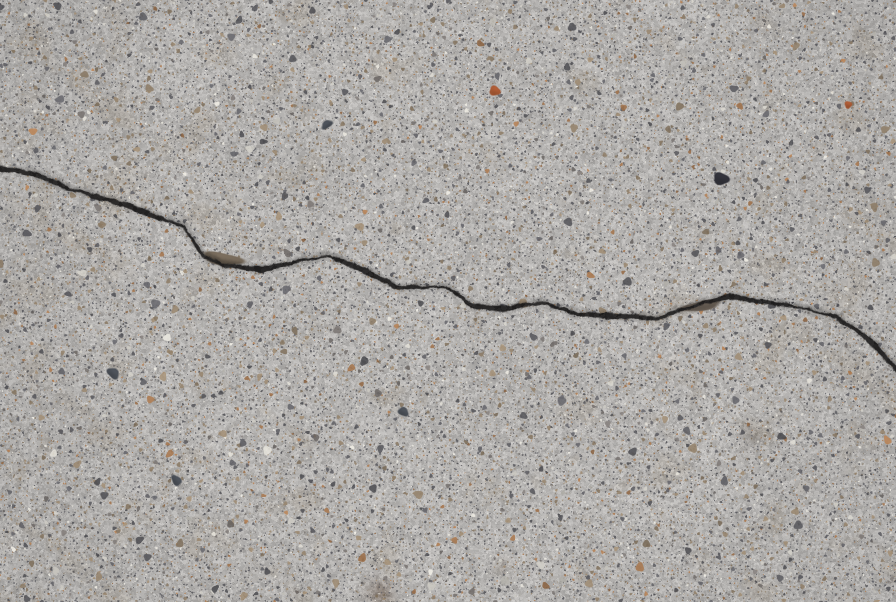
A Shadertoy shader for this texture:

```glsl
// Pale concrete with scattered pebbles, split by a thin dark crack.

// Crack path from left to right, in units of canvas height
const vec2 crackPath[23] = vec2[23](
    vec2(-.01, .722), vec2(.058, .711), vec2(.116, .686), vec2(.213, .657),
    vec2(.304, .624), vec2(.337, .575), vec2(.368, .561), vec2(.436, .553),
    vec2(.543, .575), vec2(.605, .550), vec2(.659, .523), vec2(.742, .524),
    vec2(.785, .492), vec2(.833, .486), vec2(.901, .496), vec2(.959, .479),
    vec2(1.095, .471), vec2(1.134, .486), vec2(1.211, .507), vec2(1.337, .488),
    vec2(1.391, .473), vec2(1.444, .436), vec2(1.495, .378));

vec3 hash3(vec2 p) {
    vec3 q = fract(vec3(p.xyx) * vec3(.1031, .1030, .0973));
    q += dot(q, q.yxz + 33.33);
    return fract((q.xxy + q.yzz) * q.zyx);
}

mat2 rotation(float a) {
    float c = cos(a), s = sin(a);
    return mat2(c, s, -s, c);
}

// Random shade of the nearest cell, with its distance
vec2 cellular(vec2 p) {
    vec2 cell = floor(p), nearest = vec2(0., 9.);
    for (int j = -1; j <= 1; j++)
    for (int i = -1; i <= 1; i++) {
        vec2 id = cell + vec2(i, j);
        vec3 h = hash3(id + 71.);
        float d = length(id + h.xy - p);
        if (d < nearest.y) nearest = vec2(h.z, d);
    }
    return nearest;
}

// Slow, uneven waves for stains
float waves(vec2 p) {
    float sum = 0., amp = .5;
    for (int i = 0; i < 5; i++) {
        sum += amp * sin(p.x + 1.7 * sin(p.y)) * cos(p.y + 1.3 * sin(p.x * .8));
        p = rotation(1.1) * p * 1.9 + 3.7;
        amp *= .6;
    }
    return sum;
}

vec3 stoneColor(float pick, float shade) {
    vec3 c = vec3(.35, .35, .37);
    if (pick > .40) c = vec3(.57, .50, .41);
    if (pick > .68) c = vec3(.47, .45, .44);
    if (pick > .80) c = vec3(.64, .45, .29);
    if (pick > .87) c = vec3(.84, .83, .80);
    return c * (.8 + .35 * shade);
}

// One jittered, slightly angular stone in some cells of a turned grid
vec3 scatterStones(vec3 col, vec2 p, float scale, float chance, float px) {
    vec2 g = rotation(scale * .37) * p * scale + scale;
    vec2 id = floor(g);
    vec3 h = hash3(id), k = hash3(id + 137.);
    float radius = mix(.11, .26, h.z * h.z);
    vec2 q = rotation(k.x * 6.28) * (fract(g) - .3 - .4 * h.xy);
    q.y *= 1. + .6 * k.y;
    float angle = atan(q.y, q.x);
    float d = length(q) - radius * (1. + .13 * sin(angle * 3. + k.z * 9.));
    float cover = smoothstep(.8, -.8, d / (scale * px)) * step(k.z, chance);
    return mix(col, stoneColor(fract(k.x * 7. + k.y), h.x), cover * .85);
}

// Single larger pebble
vec3 pebble(vec3 col, vec2 p, vec2 size, float tilt, vec3 tint, float px) {
    vec2 q = rotation(tilt) * p / size;
    float d = length(q) - 1. - .12 * sin(3. * atan(q.y, q.x) + tilt * 5.);
    tint *= .95 + .2 * q.y * smoothstep(1.4, 0., length(q));
    return mix(col, tint, smoothstep(px, -px, d * min(size.x, size.y)));
}

void mainImage(out vec4 fragColor, in vec2 fragCoord) {
    float px = 1. / iResolution.y;
    vec2 p = fragCoord * px;

    // Cement with broad stains and fine grain
    float stain = waves(p * 9.);
    vec3 col = vec3(.715, .708, .70) + .016 * stain;
    col -= vec3(.025, .035, .05) * smoothstep(.15, .75, waves(p * 23. + 5.));
    vec2 grain = cellular(p * 150.), grit = cellular(p * 260. + 40.);
    col += .10 * (grain.x - .5) + .10 * (grit.x - .5);
    col -= .09 * smoothstep(.78, 1., grain.x) * smoothstep(.6, .1, grain.y);
    col *= 1. - .05 * smoothstep(.45, .95, length(p - vec2(.744, .5)));

    // Brown blotches near the lower edge and on the right
    float ragged = .6 + .5 * waves(p * 70.);
    col -= vec3(.20, .24, .27) * ragged * exp(-dot(p - vec2(.63, .015), p - vec2(.63, .015)) / .0006);
    col -= vec3(.12, .13, .14) * ragged * exp(-dot(p - vec2(1.25, .27), p - vec2(1.25, .27)) / .0006);
    col -= vec3(.12, .14, .16) * ragged * exp(-dot(p - vec2(.835, .055), p - vec2(.835, .055)) / .0003);

    // Aggregate, fine to coarse
    col = scatterStones(col, p, 170., .48, px);
    col = scatterStones(col, p, 104., .55, px);
    col = scatterStones(col, p, 61., .45, px);
    col = scatterStones(col, p, 33., .27, px);

    // Standout pebbles
    vec3 slate = vec3(.30, .32, .35), rust = vec3(.68, .36, .21);
    col = pebble(col, p - vec2(1.198, .703), vec2(.013, .010), .2, vec3(.20, .20, .23), px);
    col = pebble(col, p - vec2(.543, .793), vec2(.010, .006), -.6, slate, px);
    col = pebble(col, p - vec2(.188, .380), vec2(.011, .008), .7, slate, px);
    col = pebble(col, p - vec2(.670, .316), vec2(.009, .007), .5, slate, px);
    col = pebble(col, p - vec2(.293, .202), vec2(.010, .007), .9, slate, px);
    col = pebble(col, p - vec2(.822, .849), vec2(.009, .008), .3, rust, px);
    col = pebble(col, p - vec2(1.409, .826), vec2(.006), .1, rust, px);

    // Distance to the crack, roughened by small waves
    vec2 w = p + .0028 * vec2(waves(p.yx * 80.), waves(p * 95. + 2.));
    float d = 9., side = 0.;
    for (int i = 0; i < 22; i++) {
        vec2 a = crackPath[i], ab = crackPath[i + 1] - a;
        vec2 off = w - a - ab * clamp(dot(w - a, ab) / dot(ab, ab), 0., 1.);
        if (length(off) < d) { d = length(off); side = off.y; }
    }

    // Broken chips, worn lips, then the dark gap
    col = pebble(col, p - vec2(.370, .570), vec2(.034, .010), .16, vec3(.47, .42, .36), px);
    col = pebble(col, p - vec2(1.165, .492), vec2(.034, .008), -.18, vec3(.44, .40, .36), px);
    col *= 1. - .22 * smoothstep(.012, .003, d) * (side > 0. ? 1. : .5);
    float halfWidth = .0034 + .0011 * sin(p.x * 31. + 1.) + .0014 * waves(p * 40.);
    float gap = smoothstep(px, -px, d - max(halfWidth, .0018));
    col = mix(col, vec3(.10, .095, .095) + .06 * grain.x, gap * .95);

    fragColor = vec4(clamp(col, 0., 1.), 1.);
}
```
